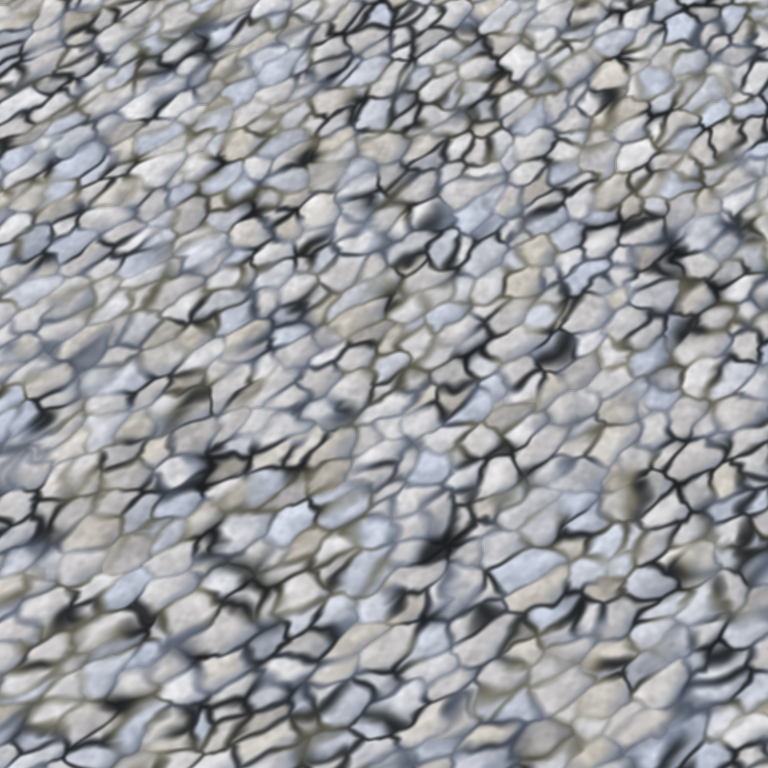
Reproduce this texture procedurally as a WebGL 1 fragment shader.

```glsl
precision highp float;
uniform vec2 u_resolution;

vec2 hash2(vec2 p) {
  vec3 a = fract(p.xyx * vec3(0.1031, 0.1030, 0.0973));
  a += dot(a, a.yzx + 33.33);
  return fract((a.xx + a.yz) * a.zy);
}

float noise(vec2 p) {
  vec2 i = floor(p), f = fract(p);
  f = f * f * (3.0 - 2.0 * f);
  return mix(mix(hash2(i).x, hash2(i + vec2(1, 0)).x, f.x),
             mix(hash2(i + vec2(0, 1)).x, hash2(i + 1.0).x, f.x), f.y);
}

vec2 rotate(vec2 p, float a) {
  float c = cos(a), s = sin(a);
  return vec2(c * p.x + s * p.y, c * p.y - s * p.x);
}

vec3 gravel(vec2 uv) {
  // Stones shrink towards the top and lean up to the right
  float size = 1.22 - 0.44 * uv.y;
  vec2 ground = vec2((uv.x - 0.5) / size, -log(size) / 0.44);
  vec2 q = rotate(ground, 0.53) * vec2(20.0, 37.0) + 100.0;
  vec2 grain = q;
  q += 0.45 * (vec2(noise(q * 1.4), noise(q * 1.4 + 37.0)) - 0.5);
  q += 0.16 * (vec2(noise(q * 3.5 + 11.0), noise(q * 3.5 + 71.0)) - 0.5);

  // Highest and second highest dome at this point
  vec2 cell = floor(q), stone = cell, local = vec2(0.0);
  float top = -9.0, below = -9.0;
  for (int j = -2; j <= 2; j++) {
    for (int i = -2; i <= 2; i++) {
      vec2 id = cell + vec2(float(i), float(j));
      vec2 rnd = hash2(id + 19.0);
      vec2 d = rotate(q - id - 0.05 - 0.9 * hash2(id), 0.9 * (rnd.x - 0.5));
      d *= vec2(0.85 + 0.35 * rnd.y, 1.15 - 0.3 * rnd.y);
      float h = 0.55 * hash2(id + 53.0).x - dot(d, d);
      if (h > top) {
        below = top;
        top = h;
        stone = id;
        local = d;
      } else {
        below = max(below, h);
      }
    }
  }

  // Stone tint with mottling
  vec2 tint = hash2(stone + 7.0);
  vec3 col = mix(vec3(0.74, 0.73, 0.73), vec3(0.85, 0.85, 0.86), tint.x);
  col = mix(col, vec3(0.69, 0.73, 0.81), 0.7 * smoothstep(0.6, 1.0, tint.y));
  col = mix(col, vec3(0.74, 0.71, 0.65), 0.6 * smoothstep(0.25, 0.0, tint.y));
  col *= 0.84 + 0.16 * smoothstep(0.0, 0.3, hash2(stone + 91.0).x);
  col += 0.12 * (noise(grain * 2.5) - 0.5) + 0.09 * (noise(grain * vec2(7.0, 5.0)) - 0.5);

  // Light from the upper left, bluish shade at the lower right
  float side = 0.45 * local.x - local.y;
  col *= 1.02 - 0.1 * side;
  col = mix(col, vec3(0.49, 0.53, 0.60), 0.7 * smoothstep(0.15, 0.85, side));

  // Crevices: soft olive or blue rims, nearly black in the deep holes
  float patchy = noise(grain * 0.9 + 23.0);
  float rim = 1.0 - smoothstep(0.0, 0.42, top - below);
  float hole = smoothstep(0.05, -0.5, top);
  vec3 crevice = mix(vec3(0.39, 0.38, 0.31), vec3(0.34, 0.38, 0.45),
                     smoothstep(0.35, 0.65, noise(grain * 0.7 + 61.0)));
  crevice = mix(crevice, vec3(0.13, 0.14, 0.15), smoothstep(0.45, 0.85, patchy));
  col = mix(col, crevice, rim * (0.3 + 0.65 * smoothstep(0.15, 0.7, patchy)));
  return mix(col, crevice * 0.75, hole * (0.4 + 0.5 * patchy));
}

void main() {
  // Four samples soften the outlines
  vec3 sum = vec3(0.0);
  for (int j = 0; j < 2; j++) {
    for (int i = 0; i < 2; i++) {
      vec2 shift = (vec2(float(i), float(j)) - 0.5) * 0.0022;
      sum += gravel(gl_FragCoord.xy / u_resolution + shift);
    }
  }
  gl_FragColor = vec4(sum * 0.25, 1.0);
}
```
